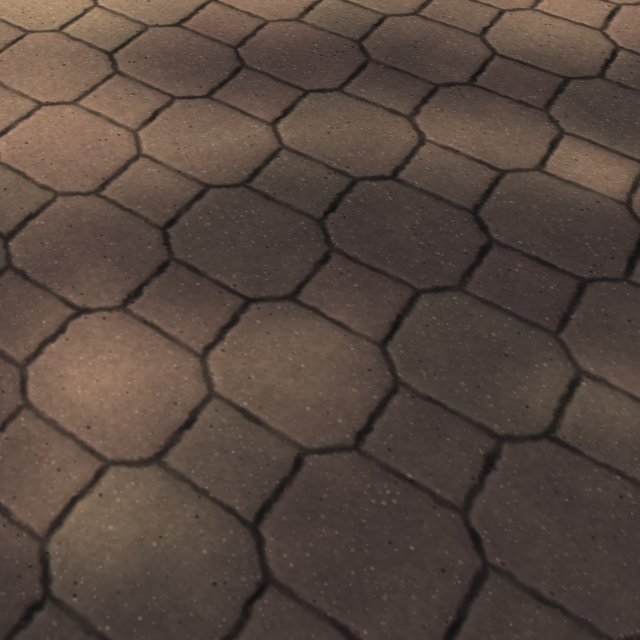
Reproduce this texture procedurally as a WebGL 1 fragment shader.

```glsl
precision highp float;
// Worn octagon-and-square pavers seen at a slant under dappled evening light.
// Each pixel is projected back onto the ground, where a unit lattice of octagons
// leaves squares at its corners; grain, flecks and light pools are laid on top.

uniform vec2 u_resolution;

#define SQUARE_SIZE 0.380   // half diagonal of a square paver, in lattice units
#define JOINT_WIDTH 0.004   // half width of the dark joint core
#define BEVEL_WIDTH 0.028   // soft shoulder beside the joint
#define EDGE_WEAR 0.018     // wobble of the paver edges
#define FLECK_DENSITY 0.17  // share of grid cells holding a fleck
#define GRAIN 0.20          // contrast of the fine surface grain
#define SHADE_COLOR vec3(0.248, 0.212, 0.206)
#define SUN_COLOR vec3(0.675, 0.555, 0.450)
#define FLECK_COLOR vec3(0.80, 0.71, 0.62)
#define JOINT_TINT vec3(1.03, 1.0, 0.95)

float hash(vec2 p) {
  return fract(sin(dot(p, vec2(127.1, 311.7))) * 43758.5453);
}

float noise(vec2 p) {
  vec2 i = floor(p), f = fract(p);
  f = f * f * (3.0 - 2.0 * f);
  return mix(mix(hash(i), hash(i + vec2(1.0, 0.0)), f.x),
             mix(hash(i + vec2(0.0, 1.0)), hash(i + 1.0), f.x), f.y);
}

// Canvas point to ground: solves the perspective map for lattice coordinates.
// The third component is the perspective depth.
vec3 toGround(vec2 p) {
  vec2 q = vec2(p.x, 1.0 - p.y);
  vec2 across = vec2(0.2871, -0.0130) - q * 0.007;
  vec2 away = vec2(-0.0221, -0.1471) - q * 0.15;
  vec2 r = q - vec2(0.4661, 0.5768);
  float det = across.x * away.y - away.x * across.y;
  vec2 g = vec2(r.x * away.y - away.x * r.y, across.x * r.y - r.x * across.y) / det;
  return vec3(g, 1.0 + 0.007 * g.x + 0.15 * g.y);
}

// Distance to the nearest joint, with the identity of the paver in yz.
vec3 paver(vec2 g) {
  vec2 cell = floor(g + 0.5);
  vec2 a = abs(g - cell);
  float slant = (1.0 - SQUARE_SIZE - a.x - a.y) * 0.7071;
  if (slant < 0.0) return vec3(-slant, floor(g) + 0.5);
  return vec3(min(0.5 - max(a.x, a.y), slant), cell);
}

// Round specks scattered one per grid cell.
float flecks(vec2 g, float scale, float density, float soft) {
  vec2 p = g * scale, cell = floor(p);
  vec2 center = 0.3 + 0.4 * vec2(hash(cell + 3.1), hash(cell + 8.7));
  float radius = mix(0.10, 0.27, hash(cell + 5.3));
  float spot = 1.0 - smoothstep(radius * 0.3, radius + soft * scale, length(fract(p) - center));
  float strength = hash(cell + 1.9);
  return spot * step(hash(cell), density) * (0.25 + 0.75 * strength * strength);
}

float pool(vec2 p, vec2 center, vec2 radius) {
  vec2 d = (p - center) / radius;
  return exp(-dot(d, d));
}

// Sunlight falling through foliage, 0 in shade and 1 in full sun.
float dapple(vec2 p) {
  p += 0.05 * (vec2(noise(p * 7.0), noise(p * 7.0 + 19.0)) - 0.5);
  float sun = 0.03 + 0.70 * smoothstep(0.90, 1.03, p.y);
  sun += 0.72 * pool(p, vec2(0.03, 0.84), vec2(0.22, 0.19));
  sun += 0.70 * pool(p, vec2(0.15, 0.42), vec2(0.17, 0.11));
  sun += 0.45 * pool(p, vec2(0.13, 0.21), vec2(0.20, 0.11));
  sun += 0.36 * pool(p, vec2(0.45, 0.42), vec2(0.14, 0.10));
  sun += 0.45 * pool(p, vec2(0.36, 0.79), vec2(0.22, 0.07));
  sun += 0.42 * pool(p, vec2(0.72, 0.79), vec2(0.15, 0.05));
  sun += 0.55 * pool(p, vec2(0.93, 0.74), vec2(0.12, 0.045));
  sun += 0.45 * pool(p, vec2(0.88, 0.94), vec2(0.16, 0.05));
  sun += 0.26 * pool(p, vec2(0.95, 0.38), vec2(0.13, 0.07));
  return clamp(sun, 0.0, 1.0);
}

void main() {
  vec2 p = gl_FragCoord.xy / u_resolution;
  vec3 ground = toGround(p);
  vec2 g = ground.xy;
  float pixel = 4.0 * ground.z / u_resolution.y;

  // Pavers with slightly crumbled edges
  vec2 wear = vec2(noise(g * 17.0), noise(g * 17.0 + 41.0)) - 0.5;
  wear += 0.6 * (vec2(noise(g * 43.0), noise(g * 43.0 + 23.0)) - 0.5);
  vec2 worn = g + EDGE_WEAR * wear;
  vec3 tile = paver(worn);
  float rise = (paver(worn + vec2(0.025, 0.0)).x - tile.x) / 0.025;

  // Sunlit base colour and a faint tint of each paver
  float light = dapple(p) + 0.04 * (hash(tile.yz + 7.0) - 0.5);
  light += 0.08 * (noise(g * 5.0) - 0.5);
  vec3 color = mix(SHADE_COLOR, SUN_COLOR, clamp(light, 0.0, 1.0));
  color *= mix(vec3(1.03, 0.98, 0.98), vec3(0.99, 1.005, 0.97), hash(tile.yz + 2.3));

  // Grain, pale stone flecks and dark pits
  float grain = 0.6 * noise(g * 50.0) + 0.4 * noise(g * 24.0 + 9.0) - 0.5;
  color *= 1.0 + GRAIN * grain;
  float pale = flecks(g, 22.0, FLECK_DENSITY, pixel) + 0.7 * flecks(g + 4.7, 35.0, FLECK_DENSITY, pixel);
  color = mix(color, FLECK_COLOR * (0.6 + 0.4 * light), 0.6 * min(pale, 1.0));
  color *= 1.0 - 0.4 * flecks(g + 11.3, 21.0, 0.09, pixel);

  // Bevel facing the light, then the joint, deeper where it turns from the light
  float rim = smoothstep(0.015, 0.04, tile.x) * (1.0 - smoothstep(0.04, 0.085, tile.x));
  color *= 1.0 + 0.10 * rim * clamp(rise, -1.0, 1.0);
  vec2 wave = sin(6.2832 * worn);
  float depth = mix(0.58, 0.40, smoothstep(-0.4, 0.4, wave.x * wave.y));
  depth += 0.30 * (noise(g * 9.0 + 31.0) - 0.5);
  float joint = 1.0 - smoothstep(JOINT_WIDTH, JOINT_WIDTH + BEVEL_WIDTH + pixel, tile.x);
  color *= 1.0 - JOINT_TINT * depth * joint;

  gl_FragColor = vec4(color, 1.0);
}
```
